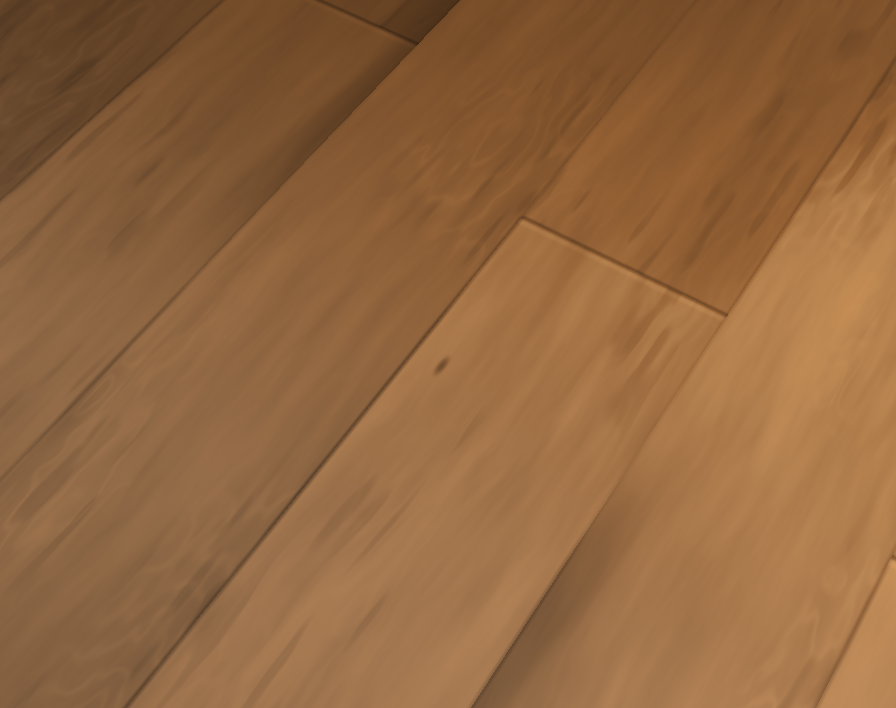
This texture is drawn by a Shadertoy shader. Its source:

```glsl
// Staggered oak floorboards seen at an angle under a soft, uneven light.
// Two vanishing points on one horizon turn the canvas into floor coordinates;
// rows, end joints, grain, dark streaks and a knot are then built in those.

const vec2  VANISH_ALONG  = vec2(2.748, 3.185);  // where the long seams meet
const float VANISH_ACROSS = -4.442;              // where the end joints meet
const float ROW_PITCH     = 0.153;
const float ROW_START     = -0.654;
const float BOARD_LENGTH  = 1.6;
const float WIDTHS_PER_V  = 3.73;                // board widths per unit along
const vec3  NEUTRAL_TINT  = vec3(1.0, 0.73, 0.49);
const vec3  AMBER_TINT    = vec3(1.0, 0.645, 0.34);
const vec3  HONEY_TINT    = vec3(1.0, 0.715, 0.43);

float hash(vec2 p) {
    vec3 q = fract(vec3(p.xyx) * 0.1031);
    q += dot(q, q.yzx + 33.33);
    return fract((q.x + q.y) * q.z);
}

float noise(vec2 p) {
    vec2 i = floor(p), f = fract(p);
    f = f * f * (3.0 - 2.0 * f);
    return mix(mix(hash(i), hash(i + vec2(1, 0)), f.x),
               mix(hash(i + vec2(0, 1)), hash(i + vec2(1, 1)), f.x), f.y);
}

float fbm(vec2 p) {
    float sum = 0.0, gain = 0.5;
    for (int i = 0; i < 4; i++) {
        sum += gain * noise(p);
        p = p * 2.03 + 17.3;
        gain *= 0.5;
    }
    return sum;
}

// Soft line of the given half width around zero distance
float softLine(float dist, float halfWidth, float pixel) {
    return 1.0 - smoothstep(0.0, halfWidth + pixel, abs(dist));
}

// Wood figure in board widths: bands, fibres, sparse flecks, curls
float woodGrain(vec2 q, float figured) {
    q.x += 0.1 * (fbm(q * vec2(1.6, 1.3)) - 0.5);
    float bands  = fbm(q * vec2(5.0, 0.6)) - 0.47;
    float fibres = fbm(q * vec2(17.0, 2.6) + 9.0) - 0.47;
    float patches = smoothstep(0.4, 0.7, noise(q * vec2(2.4, 0.9) + 6.0));
    float flecks = smoothstep(0.62, 0.85, noise(q * vec2(24.0, 3.5) + 23.0));
    float height = fbm(q * vec2(4.0, 1.4) + 4.0);
    float curls  = pow(0.5 + 0.5 * sin(height * 48.0), 3.0) - 0.3;
    return 0.2 * bands + 0.13 * fibres - 0.09 * flecks * patches
         + 0.055 * curls * patches * figured;
}

// Red level of a board: lighter rows to the right, darker boards farther off
float boardTone(float row, float odd, float board) {
    return 0.69 + 0.048 * row - 0.03 * (1.0 - odd) - 0.05 * step(0.0, board);
}

void mainImage(out vec4 fragColor, in vec2 fragCoord) {
    vec2 p = fragCoord / iResolution.y;

    // Floor coordinates: across in board widths, v along the boards
    float depth  = VANISH_ALONG.y - p.y;
    float across = ((p.x - VANISH_ALONG.x) / depth - ROW_START) / ROW_PITCH;
    float v      = (p.x - VANISH_ACROSS) / depth;
    float pixel  = fwidth(across) * 0.7;

    // Row, board and place within the board
    float row   = floor(across);
    float f     = across - row;
    float odd   = mod(row, 2.0);
    float third = mod(row, 3.0);
    float joint = 2.079 - 0.08 * (row + 1.0) + 0.5 * BOARD_LENGTH * (1.0 - odd);
    float run   = (v - joint) / BOARD_LENGTH;
    float board = floor(run);
    float a     = run - board;

    // Board tone and grain, figure strongest in the even rows
    float seed = hash(vec2(row, board) + 40.0);
    vec2 q = vec2(across, v * WIDTHS_PER_V) + seed * vec2(31.0, 57.0);
    float tone = boardTone(row, odd, board);
    tone *= 1.0 + woodGrain(q, mix(1.0, 0.35, odd));

    // Dark sapwood streak along one side of every third row
    float side = mix(f, 1.0 - f, odd) + 0.16 * (noise(q * vec2(8.0, 0.9)) - 0.5);
    float streak = (1.0 - smoothstep(0.0, 0.3, side)) * smoothstep(0.1, 0.3, abs(a - 0.6));
    tone *= 1.0 - 0.25 * streak * (1.0 - step(0.5, third));

    // Small slanted knot
    vec2 k = vec2(f - 0.136, (a - 0.8725) * BOARD_LENGTH * WIDTHS_PER_V);
    float knot = 1.0 - smoothstep(0.1, 1.2, length(k / vec2(0.021, 0.055)));
    tone *= 1.0 - 0.32 * knot * step(1.5, third);

    // Faint long seams that fade in and out, end joints with a light near edge
    float seamDist = min(f, 1.0 - f);
    float seamId   = floor(across + 0.5);
    float wear     = smoothstep(0.25, 0.8, noise(vec2(seamId * 7.0, v * 7.0)));
    float tight    = step(0.5, abs(seamId + 1.0));
    float seamDark = mix(0.05, 0.2, wear) + 0.12 * (1.0 - tight) * step(v, 2.079);
    tone *= 1.0 - seamDark * softLine(seamDist, 0.014, pixel);
    float jointDist = (a - step(0.5, a)) * BOARD_LENGTH * WIDTHS_PER_V;
    tone *= 1.0 + 0.06 * softLine(jointDist + 0.025, 0.016, pixel);
    tone *= 1.0 - 0.26 * softLine(jointDist, 0.013, pixel);

    // Light falls off to the top and the lower left, and pools at the right
    tone *= 1.0 - 0.2 * smoothstep(0.55, 1.1, p.y);
    tone *= 1.0 - 0.09 * (1.0 - smoothstep(0.0, 0.5, length(p)));
    tone *= 1.0 + 0.08 * smoothstep(0.5, 0.0, distance(p, vec2(1.22, 0.5)));

    // Warmer towards the upper right, yellower where the wood is light
    float warmth = smoothstep(0.4, 1.5, p.x * 0.7 + p.y);
    vec3 warm = mix(AMBER_TINT, HONEY_TINT, smoothstep(0.55, 0.74, tone));
    fragColor = vec4(clamp(tone * mix(NEUTRAL_TINT, warm, warmth), 0.0, 1.0), 1.0);
}
```
